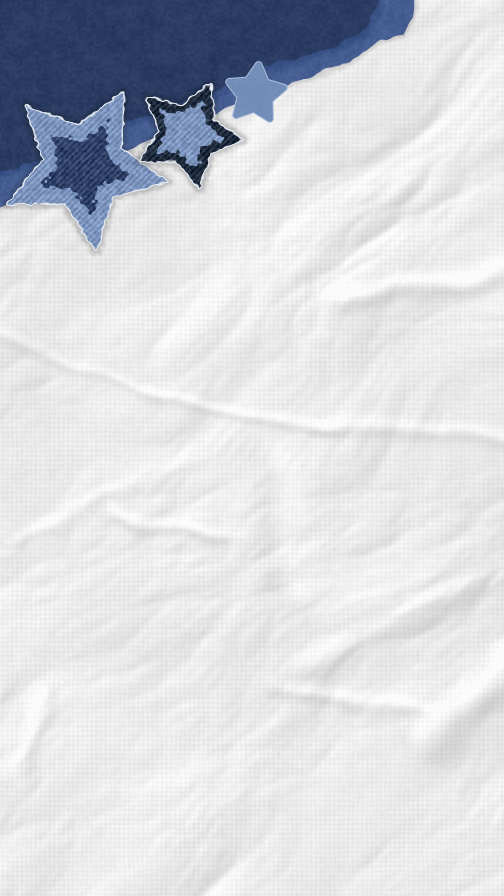
This background is drawn by a WebGL 1 fragment shader. Its source:

```glsl
precision highp float;
// Crumpled white woven paper with a torn navy corner and three denim star patches.
uniform vec2 u_resolution;

#define PAPER_TONE 0.922
#define WEAVE_COUNT 108.0
#define WEAVE_DEPTH 0.016
#define RELIEF 0.36
#define TEAR_ROUGHNESS 0.022
#define NAVY vec3(0.165, 0.235, 0.385)
#define MID_BLUE vec3(0.27, 0.365, 0.57)
#define PALE_BLUE vec3(0.49, 0.585, 0.745)
#define INK vec3(0.12, 0.17, 0.24)
#define TAU 6.2831853

float hash(vec2 p) {
  return fract(sin(dot(p, vec2(127.1, 311.7))) * 43758.5453);
}

float noise(vec2 p) {
  vec2 i = floor(p), f = fract(p);
  f = f * f * (3.0 - 2.0 * f);
  return mix(mix(hash(i), hash(i + vec2(1, 0)), f.x),
             mix(hash(i + vec2(0, 1)), hash(i + vec2(1, 1)), f.x), f.y);
}

// Antialiased coverage of a signed distance
float fill(float d) {
  return clamp(0.5 - d * u_resolution.x, 0.0, 1.0);
}

// Ridged height field, stretched along the rising diagonal
float crumple(vec2 p) {
  mat2 turn = mat2(0.8, 0.6, -0.6, 0.8);
  p = turn * p * vec2(1.0, 1.1);
  p += 0.12 * vec2(noise(p * 4.0), noise(p * 4.0 + 9.0));
  p *= vec2(3.0, 5.5);
  float height = 0.0, gain = 0.5;
  for (int i = 0; i < 4; i++) {
    height += gain * abs(noise(p) * 2.0 - 1.0);
    p = turn * p * 1.9 + 3.7;
    gain *= 0.5;
  }
  return height;
}

// Lit and shaded sides of a fold from a to b; positive depth lights the upper side
float crease(vec2 p, vec2 a, vec2 b, float width, float depth) {
  vec2 ab = b - a;
  float len = length(ab);
  vec2 dir = ab / len;
  float along = dot(p - a, dir) / len;
  float side = (dir.x * (p.y - a.y) - dir.y * (p.x - a.x)) / width;
  float fade = smoothstep(-0.08, 0.12, along) * smoothstep(1.08, 0.88, along);
  return -depth * 2.0 * side * exp(-side * side) * fade;
}

float folds(vec2 p) {
  p += 0.025 * (vec2(noise(p * 14.0), noise(p * 14.0 + 5.0)) - 0.5);
  float s = crease(p, vec2(0.64, 0.60), vec2(1.05, 0.54), 0.022, 0.08);
  s += crease(p, vec2(-0.05, 0.65), vec2(0.32, 0.80), 0.012, 0.04);
  s += crease(p, vec2(0.28, 0.79), vec2(0.67, 0.85), 0.012, 0.06);
  s += crease(p, vec2(0.62, 0.84), vec2(1.05, 0.88), 0.016, 0.06);
  s += crease(p, vec2(0.0, 1.10), vec2(0.38, 0.90), 0.018, 0.05);
  s += crease(p, vec2(0.22, 1.03), vec2(0.48, 1.06), 0.014, 0.06);
  s += crease(p, vec2(0.53, 0.88), vec2(0.58, 1.20), 0.035, 0.035);
  s += crease(p, vec2(0.54, 1.36), vec2(0.86, 1.42), 0.018, 0.06);
  s += crease(p, vec2(0.57, 1.34), vec2(1.05, 1.11), 0.025, 0.055);
  s += crease(p, vec2(0.83, 1.49), vec2(1.06, 1.30), 0.040, 0.09);
  s += crease(p, vec2(0.04, 1.55), vec2(0.10, 1.36), 0.020, 0.05);
  return s;
}

// Sloping tear, cut short near the right; negative on the coloured side
float tear(vec2 p, float drop, float slope, float right) {
  float rough = noise(p * 18.0 + drop * 30.0) * 0.65 + noise(p * 65.0) * 0.35 - 0.5;
  float slant = (p.y - drop + slope * p.x) * 0.92;
  float end = (p.x + 0.35 * p.y - right) * 0.94;
  return max(slant, end) + rough * TEAR_ROUGHNESS;
}

// Five-pointed star with one tip at the given angle
float star(vec2 p, float radius, float angle, float waist) {
  float sector = TAU / 5.0;
  float a = mod(atan(p.y, p.x) - angle + 0.5 * sector, sector) - 0.5 * sector;
  vec2 q = length(p) * vec2(cos(a), abs(sin(a))) - vec2(radius, 0.0);
  vec2 edge = radius * (waist * vec2(cos(0.5 * sector), sin(0.5 * sector)) - vec2(1, 0));
  float t = clamp(dot(q, edge) / dot(edge, edge), 0.0, 1.0);
  return length(q - edge * t) * sign(edge.x * q.y - edge.y * q.x) * -1.0;
}

// Frayed fabric star: shadow, white thread, rim and core
vec3 denimStar(vec3 base, vec2 p, float d, float inset, vec3 rim, vec3 core) {
  float fray = noise(p * 130.0) - 0.5;
  float twill = 0.05 * sin((p.x + p.y) * 520.0) + 0.14 * (noise(p * 210.0) - 0.5);
  d += fray * 0.006;
  base *= 1.0 - 0.22 * smoothstep(0.018, 0.0, d);
  base = mix(base, vec3(0.88, 0.90, 0.93), fill(d - 0.003));
  base = mix(base, rim + twill, fill(d));
  float inner = d + inset + fray * 0.009;
  return mix(base, core + twill, fill(inner));
}

void main() {
  // Width is one unit; y runs down from the top
  vec2 p = vec2(gl_FragCoord.x, u_resolution.y - gl_FragCoord.y) / u_resolution.x;

  // Woven, crumpled paper
  vec2 thread = sin((p + 0.002 * noise(p * 30.0)) * WEAVE_COUNT * TAU);
  float weave = (thread.x + thread.y) * (0.4 + 0.6 * noise(p * 25.0));
  float relief = crumple(p + 0.007) - crumple(p - 0.002);
  float tone = PAPER_TONE + WEAVE_DEPTH * weave + RELIEF * relief + folds(p);
  tone += 0.035 * (noise(p * 4.0) - 0.5) + 0.02 * (noise(p * 170.0) - 0.5);
  vec3 color = vec3(clamp(tone, 0.66, 0.985));

  // Torn blue layers
  float outer = tear(p, 0.41, 0.426, 0.825);
  float inner = tear(p, 0.345, 0.39, 0.75);
  float grain = 0.045 * (noise(p * 190.0) - 0.5) + 0.03 * (noise(p * 45.0) - 0.5);
  color *= 1.0 - 0.12 * smoothstep(0.014, 0.0, outer);
  color = mix(color, MID_BLUE + grain - 0.06 * smoothstep(0.02, 0.0, inner), fill(outer));
  color = mix(color, NAVY + grain, fill(inner));

  // Star patches
  vec2 large = p - vec2(0.167, 0.331), middle = p - vec2(0.373, 0.266);
  color = denimStar(color, p, star(large, 0.167, 1.43, 0.49), 0.030, PALE_BLUE, NAVY + 0.02);
  color = denimStar(color, p, star(middle, 0.109, 1.36, 0.53), 0.016, INK, PALE_BLUE);
  float small = star(p - vec2(0.507, 0.186), 0.057, 1.05, 0.53) - 0.006;
  color = mix(color, vec3(0.68, 0.75, 0.86), fill(small - 0.002));
  color = mix(color, PALE_BLUE - vec3(0.04, 0.03, 0.02) + grain * 0.4, fill(small));
  gl_FragColor = vec4(color, 1.0);
}
```
